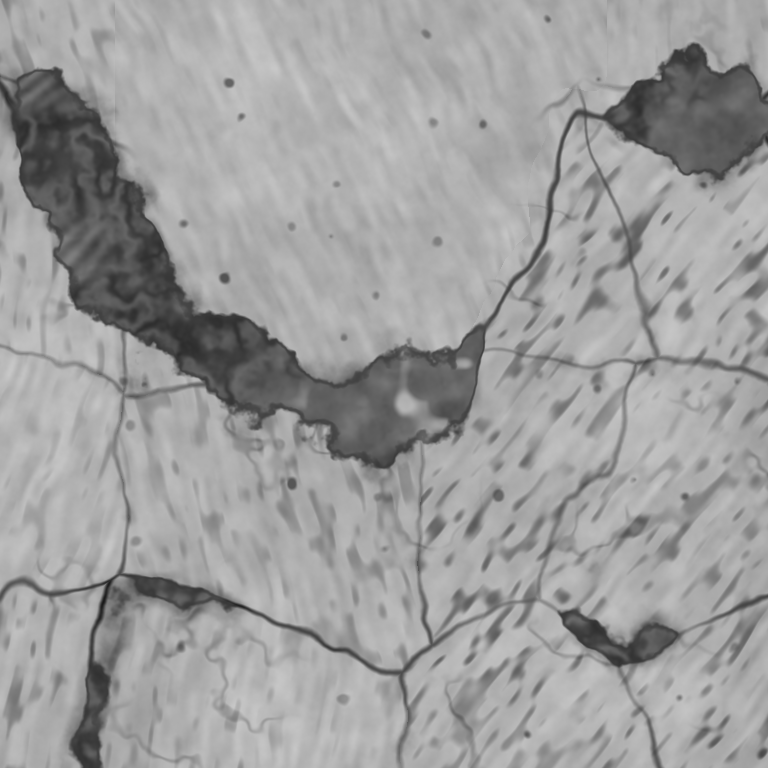
Write a WebGL 2 fragment shader that draws this texture.

```glsl
#version 300 es
precision highp float;

uniform vec2 u_resolution;
out vec4 fragColor;

float hash(vec2 p) {
    return fract(sin(dot(p, vec2(127.1, 311.7))) * 43758.5453);
}

vec2 hash2(vec2 p) {
    return vec2(hash(p), hash(p + 37.3));
}

float noise(vec2 p) {
    vec2 i = floor(p), f = fract(p);
    f = f * f * (3.0 - 2.0 * f);
    return mix(mix(hash(i), hash(i + vec2(1, 0)), f.x),
               mix(hash(i + vec2(0, 1)), hash(i + vec2(1, 1)), f.x), f.y);
}

float fbm(vec2 p) {
    float sum = 0.0, amp = 0.533;
    for (int i = 0; i < 4; i++) {
        sum += amp * noise(p);
        p = mat2(1.6, 1.2, -1.2, 1.6) * p + 5.3;
        amp *= 0.5;
    }
    return sum;
}

// Distance to the nearest cell border, and the id of the cell
vec3 grainCells(vec2 p) {
    vec2 base = floor(p), nearest = vec2(0), id = vec2(0);
    float best = 9.0, border = 9.0;
    for (int k = 0; k < 9; k++) {
        vec2 c = base + vec2(k % 3 - 1, k / 3 - 1);
        vec2 r = c + 0.1 + 0.8 * hash2(c) - p;
        if (dot(r, r) < best) { best = dot(r, r); nearest = r; id = c; }
    }
    for (int k = 0; k < 25; k++) {
        vec2 c = id + vec2(k % 5 - 2, k / 5 - 2);
        vec2 r = c + 0.1 + 0.8 * hash2(c) - p;
        if (c != id) border = min(border, dot(0.5 * (nearest + r), normalize(r - nearest)));
    }
    return vec3(border, id);
}

// Height of the colony chain: falling from the left, then a steep step up
float chainHeight(float x) {
    float fall = min(x - 0.5, 0.0);
    return 0.49 + 1.6 * fall * fall + 0.38 * smoothstep(0.58, 0.74, x);
}

// Small soft pits of uneven depth on a jittered grid
float pits(vec2 p) {
    vec2 q = p * 15.0, cell = floor(q);
    vec2 centre = cell + 0.25 + 0.5 * hash2(cell);
    float radius = 0.03 + 0.06 * hash(cell + 9.1);
    float d = length(q - centre) + 0.08 * (noise(p * 100.0) - 0.5);
    float depth = step(0.82, hash(cell + 4.7)) * (0.4 + 0.6 * hash(cell + 2.2));
    return depth * (1.0 - smoothstep(radius - 0.04, radius + 0.06, d));
}

// Etched matrix: mottling and short dashes along one direction
float matrixTone(vec2 p, float angle, float etching) {
    vec2 along = vec2(cos(angle), sin(angle));
    vec2 bent = p + 0.014 * vec2(noise(p * 17.0), noise(p * 17.0 + 9.0));
    vec2 q = vec2(dot(bent, along), dot(bent, vec2(-along.y, along.x)));
    float streak = noise(q * vec2(22.0, 95.0));
    float dash = noise(q * vec2(36.0, 100.0) + 40.0);
    float tone = 0.695 + 0.085 * (streak - 0.5) + 0.07 * (fbm(p * 55.0) - 0.5);
    tone += 0.13 * (fbm(p * 6.0 + 8.0) - 0.5);
    return tone - 0.26 * etching * smoothstep(0.55, 0.98, dash);
}

// Dark colony: curled ridges, greyer patches, lamellae and pale specks
float colonyTone(vec2 p) {
    float curl = 0.5 + 0.5 * sin(fbm(p * 15.0) * 24.0);
    float dark = 0.2 + 0.15 * curl + 0.16 * (fbm(p * 32.0) - 0.4);
    float lamella = sin(dot(p, vec2(-0.64, 0.77)) * 260.0 + 7.0 * noise(p * 13.0));
    float grey = 0.41 + 0.07 * lamella * (1.0 - smoothstep(0.18, 0.28, p.x));
    grey += 0.3 * (fbm(p * 24.0) - 0.5);
    float patches = noise(p * 9.0 + 2.0) + 0.4 * smoothstep(0.82, 0.88, p.x);
    float middle = smoothstep(0.34, 0.42, p.x) * (1.0 - smoothstep(0.62, 0.7, p.x));
    float specks = smoothstep(0.6, 0.9, noise(p * 38.0 + 6.0)) * middle;
    return mix(dark, grey, 0.8 * smoothstep(0.55, 0.75, patches)) + 0.3 * specks;
}

void main() {
    vec2 p = gl_FragCoord.xy / u_resolution.y;
    vec2 wobble = vec2(fbm(p * 6.0), fbm(p * 6.0 + 31.0)) - 0.5;
    vec2 ragged = vec2(fbm(p * 28.0), fbm(p * 28.0 + 17.0)) - 0.5;
    vec2 w = p + 0.1 * wobble + 0.008 * ragged;

    // Chain of colonies, thinning to a plain border on the steep step
    float slope = (chainHeight(w.x + 0.005) - chainHeight(w.x - 0.005)) / 0.01;
    float side = (w.y - chainHeight(w.x)) / sqrt(1.0 + slope * slope);
    float leftPart = smoothstep(0.0, 0.07, w.x) * (1.0 - smoothstep(0.58, 0.65, w.x));
    float rightPart = smoothstep(0.76, 0.87, w.x);
    float thick = leftPart + rightPart;
    float halfWidth = 0.064 * thick * (0.4 + 1.1 * noise(vec2(w.x * 12.0, 3.0)));
    float lumps = 0.075 * (fbm(p * 13.0 + 3.0) - 0.5) + 0.045 * (fbm(p * 36.0) - 0.5);
    float colony = abs(side) - halfWidth + thick * lumps + 0.015 * (1.0 - thick);

    // Grains, joined into a single large one above the chain
    vec3 cells = grainCells(w * 3.3 + vec2(0.4, 2.2));
    float bowl = smoothstep(0.0, 0.05, side) * (1.0 - smoothstep(0.28, 0.36, abs(p.x - 0.47)));
    float border = cells.x / 3.3;
    vec2 id = bowl > 0.5 ? vec2(7.0) : cells.yz;

    // Matrix, with the strongest etching in the eastern grains
    float east = step(0.45, (id.x + 0.1) / 3.3) * step(side, 0.0);
    float angle = bowl > 0.5 ? 2.0 : mix(mix(1.2, 2.0, hash(id)), 0.9, east);
    float etching = mix(0.3 + 0.4 * hash(id + 2.0), 0.9, east) * (1.0 - 0.7 * bowl);
    etching *= 0.4 + 1.1 * noise(p * 7.0 + 60.0);
    float tone = matrixTone(p, angle, etching) + 0.025 * (hash(id + 6.0) - 0.5);

    // Faint broken scratches
    float scratch = abs(fbm(p * 9.0 + 50.0) - 0.5);
    float scratched = smoothstep(0.5, 0.75, noise(p * 13.0 + 12.0)) * (1.0 - bowl);
    tone -= 0.13 * scratched * (1.0 - smoothstep(0.0, 0.035, scratch));

    // Grain borders of uneven depth
    float depth = smoothstep(0.25, 0.75, noise(p * 6.0 + 20.0));
    float thin = 1.0 - smoothstep(0.0, 0.0055 + 0.0015 * depth, border);
    tone = mix(tone, 0.26, thin * mix(0.35, 0.95, depth) * (1.0 - bowl));
    float chain = 1.0 - smoothstep(0.0005, 0.0075, abs(side));
    tone = mix(tone, 0.24, 0.9 * chain);
    tone = mix(tone, 0.25, 0.85 * pits(p));

    // Clumps that swell out of the borders
    float swelling = 0.045 * smoothstep(0.62, 0.85, noise(p * 5.0 + 71.0));
    float clump = border + 0.02 - swelling + 0.04 * (fbm(p * 30.0 + 5.0) - 0.5);
    colony = min(colony, clump + 0.1 * bowl);

    // Colonies with a smudged halo and a soft dark rim
    float smudge = smoothstep(0.4, 0.7, noise(p * 14.0 + 33.0)) * fbm(p * 35.0);
    tone -= 0.3 * smudge * (1.0 - smoothstep(0.0, 0.035, colony));
    float rim = 1.0 - smoothstep(0.001, 0.009, abs(colony + 0.005));
    float inside = mix(colonyTone(p), 0.22, 0.65 * rim);
    tone = mix(tone, inside, 1.0 - smoothstep(-0.005, 0.005, colony));

    fragColor = vec4(vec3(tone), 1.0);
}
```
